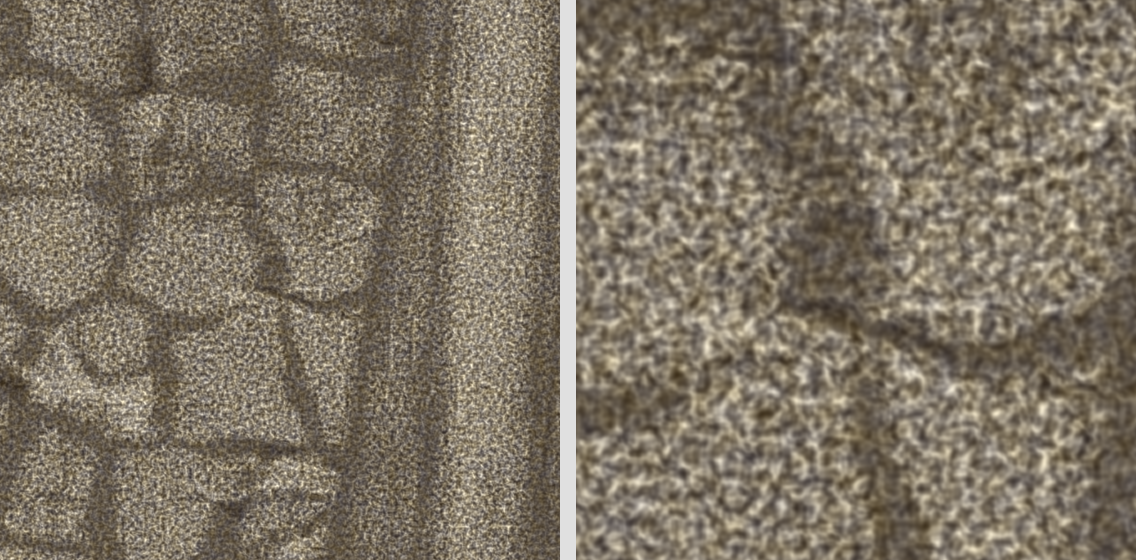
Left: the whole. Right: its middle third, enlarged.
This texture is drawn by a Shadertoy shader. Its source:

```glsl
const float TAU = 6.2831853;

vec2 hash2(vec2 p) {
    vec3 q = fract(p.xyx * vec3(0.1031, 0.1030, 0.0973));
    q += dot(q, q.yzx + 33.33);
    return fract((q.xx + q.yz) * q.zy);
}

float cornerSlope(vec2 cell, vec2 offset) {
    float angle = TAU * hash2(cell).x;
    return dot(vec2(cos(angle), sin(angle)), offset);
}

// Gradient noise, centred on zero
float noise(vec2 p) {
    vec2 i = floor(p), f = fract(p);
    vec2 u = f * f * f * (f * (f * 6.0 - 15.0) + 10.0);
    vec2 e = vec2(1.0, 0.0);
    float low = mix(cornerSlope(i, f), cornerSlope(i + e, f - e), u.x);
    float high = mix(cornerSlope(i + e.yx, f - e.yx), cornerSlope(i + 1.0, f - 1.0), u.x);
    return mix(low, high, u.y);
}

float fbm(vec2 p) {
    float sum = 0.0, amplitude = 1.0;
    for (int i = 0; i < 4; i++) {
        sum += amplitude * noise(p);
        p = mat2(1.6, 1.2, -1.2, 1.6) * p + 7.3;
        amplitude *= 0.5;
    }
    return sum;
}

// x: gap to the nearest joint, y: random tone of the stone
vec2 stones(vec2 p) {
    vec2 cell = floor(p);
    float nearest = 9.0, second = 9.0, tone = 0.0;
    for (int y = -1; y <= 1; y++) {
        for (int x = -1; x <= 1; x++) {
            vec2 id = cell + vec2(x, y);
            vec2 rnd = hash2(id + 20.0);
            float d = length(id + 0.15 + 0.7 * rnd - p);
            if (d < nearest) {
                second = nearest;
                nearest = d;
                tone = rnd.y;
            } else {
                second = min(second, d);
            }
        }
    }
    return vec2(second - nearest, tone);
}

float band(float x, float width) {
    return exp(-x * x / (width * width));
}

// Rubble wall: large stones, small fill, shaded joints and thin ledges
float wallLight(vec2 p) {
    vec2 warp = vec2(fbm(p * 7.0), fbm(p * 7.0 + 31.0));
    vec2 q = p + 0.035 * warp;
    vec2 big = stones(q * vec2(4.0, 4.7) + 3.0);
    vec2 small = stones(q * 17.0);
    float jointWidth = 0.13 + 0.20 * fbm(p * 5.0 + 11.0);
    float joint = 1.0 - smoothstep(jointWidth - 0.06, jointWidth + 0.10, big.x);
    float rubble = smoothstep(0.05, 0.3, fbm(p * 4.0 + 4.0));
    float fill = 1.0 - smoothstep(0.03, 0.26, small.x);
    float upperShade = smoothstep(0.55, 0.72, p.y) * smoothstep(0.05, 0.28, p.x);
    float light = 0.485 + 0.05 * (big.y - 0.5) + 0.05 * fbm(p * 9.0);
    light -= 0.06 * upperShade * (1.0 + 1.5 * fbm(p * 8.0 + 50.0));
    light = mix(light, 0.32, 0.85 * joint);
    light -= 0.10 * rubble * fill * (1.0 - joint);
    float ledge = noise(q * vec2(3.5, 9.0) + 17.0);
    float ledgeMask = smoothstep(0.0, 0.25, noise(p * 5.0 + 71.0));
    return light + ledgeMask * (0.11 * band(ledge - 0.08, 0.06) - 0.10 * band(ledge + 0.06, 0.06));
}

// Leaning pillar: dull left face, bright ridge, dim right side
float pillarLight(vec2 p, float left, float right) {
    float ridge = p.x - (0.775 + 0.045 * p.y) + 0.008 * noise(p * vec2(4.0, 9.0));
    float streak = noise(vec2((p.x - 0.1 * p.y) * 55.0, p.y * 5.0));
    float light = mix(0.42, 0.555, smoothstep(-0.01, 0.04, ridge));
    light -= 0.07 * smoothstep(0.05, 0.15, ridge);
    light -= 0.12 * smoothstep(-0.03, 0.02, p.x - right);
    light -= 0.07 * band(ridge + 0.02, 0.012);
    light -= 0.03 * (1.0 - smoothstep(0.0, 0.5, p.y));
    return light + 0.09 * streak + 0.05 * fbm(p * vec2(12.0, 8.0));
}

// Fine granular speckle
float grain(vec2 p) {
    return noise(p * 125.0) + 0.65 * noise(p * 225.0 + 9.0);
}

vec3 stoneColor(float light, float tint) {
    vec3 color = vec3(light + 0.04, light, 0.92 * light - 0.025);
    return color + tint * vec3(0.025, 0.005, -0.06);
}

void mainImage(out vec4 fragColor, in vec2 fragCoord) {
    vec2 p = fragCoord / iResolution.xy;
    float left = 0.59 + 0.155 * p.y + 0.008 * fbm(p * vec2(3.0, 12.0));
    float right = 0.925 + 0.06 * p.y;
    float onPillar = smoothstep(-0.008, 0.012, p.x - left);
    float light = mix(wallLight(p), pillarLight(p, left, right), onPillar);

    // Shadowed seam where the pillar meets the wall
    float seam = band(p.x - left - 0.005, 0.022);
    light = mix(light, 0.315, 0.85 * seam);

    float speckle = grain(p + 0.002 * noise(p * 60.0));
    float contrast = mix(0.17, 0.42, smoothstep(0.30, 0.46, light));
    light += contrast * speckle * (1.0 + 0.25 * speckle);
    float tint = noise(p * 75.0 + 40.0) + 0.5 * noise(p * 15.0);
    fragColor = vec4(clamp(stoneColor(max(light, 0.17), tint), 0.0, 1.0), 1.0);
}
```
